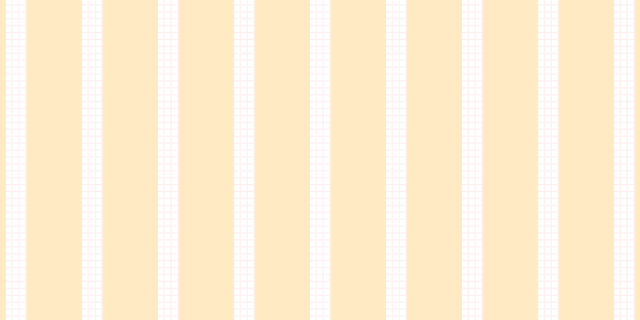
A Shadertoy shader for this pattern:

```glsl
// Signed distance to the nearest of a row of evenly spaced centres
float repeatOffset(float position, float centre, float period) {
    return (fract((position - centre) / period + 0.5) - 0.5) * period;
}

// Share of a pixel covered by a bar of the given width
float barCoverage(float offset, float width, float pixel) {
    float right = min(offset + 0.5 * pixel, 0.5 * width);
    float left = max(offset - 0.5 * pixel, -0.5 * width);
    return clamp((right - left) / pixel, 0.0, 1.0);
}

float repeatedBars(float position, float centre, float period, float width, float pixel) {
    return barCoverage(repeatOffset(position, centre, period), width, pixel);
}

void mainImage(out vec4 fragColor, in vec2 fragCoord) {
    const vec3 cream = vec3(1.0, 0.918, 0.765);
    const vec3 white = vec3(1.0);
    const vec3 palePink = vec3(1.0, 0.94, 0.94);

    // Lengths are fractions of the canvas height
    const float stripePeriod = 0.2376;
    const float cell = stripePeriod / 11.0;
    const float gapWidth = 3.0 * cell;
    const float gapStart = 0.0182;
    const float lineWidth = 0.0039;
    const float rowCentre = 0.0127;

    float pixel = 1.0 / iResolution.y;
    vec2 p = fragCoord * pixel;

    // Fine grid, with each upright line closing the right side of its cell
    float columns = repeatedBars(p.x, gapStart - 0.5 * lineWidth, cell, lineWidth, pixel);
    float rows = repeatedBars(p.y, rowCentre, cell, lineWidth, pixel);
    vec3 paper = mix(white, palePink, max(columns, rows));

    // Wide cream stripes leave narrow gaps of grid paper
    float gap = repeatedBars(p.x, gapStart + 0.5 * gapWidth, stripePeriod, gapWidth, pixel);
    fragColor = vec4(mix(cream, paper, gap), 1.0);
}
```
